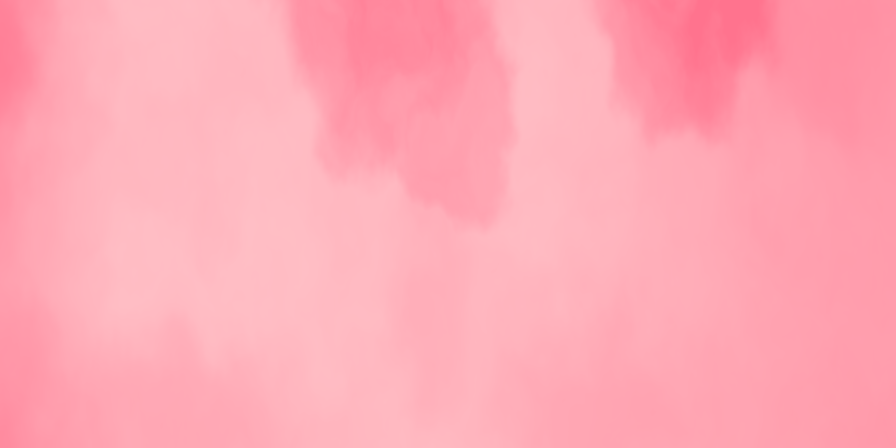
Write a WebGL 1 fragment shader that draws this background.

```glsl
precision highp float;
// Soft pink watercolour clouds: darker plumes hang from the top over a pale wash.
// Broad elliptical puffs are bent by layered gradient noise, and their summed
// pigment is mapped onto a pale-to-deep pink ramp.
uniform vec2 u_resolution;

vec2 randomGradient(vec2 cell) {
    vec3 h = fract(vec3(cell.xyx) * vec3(0.1031, 0.1030, 0.0973));
    h += dot(h, h.yzx + 33.33);
    float angle = 6.2832 * fract((h.x + h.y) * h.z);
    return vec2(cos(angle), sin(angle));
}

float gradientNoise(vec2 p) {
    vec2 i = floor(p);
    vec2 f = p - i;
    vec2 u = f * f * f * (f * (f * 6.0 - 15.0) + 10.0);
    vec2 e = vec2(1.0, 0.0);
    float low = mix(dot(randomGradient(i), f),
                    dot(randomGradient(i + e), f - e), u.x);
    float high = mix(dot(randomGradient(i + e.yx), f - e.yx),
                     dot(randomGradient(i + 1.0), f - 1.0), u.x);
    return mix(low, high, u.y);
}

float fbm(vec2 p) {
    float sum = 0.0;
    float amplitude = 0.6;
    for (int octave = 0; octave < 5; octave++) {
        sum += amplitude * gradientNoise(p);
        p = mat2(1.6, 1.2, -1.2, 1.6) * p + 7.3;
        amplitude *= 0.48;
    }
    return sum;
}

// Elliptical patch of pigment, 1 inside and fading out across its rim
float puff(vec2 p, vec2 centre, vec2 radius, float softness) {
    float d = length((p - centre) / radius);
    return 1.0 - smoothstep(1.0 - softness, 1.0 + softness, d);
}

void main() {
    vec2 p = gl_FragCoord.xy / u_resolution.y;

    // Bend the plane: slow billows, stretched downwards into drips
    vec2 stretched = p * vec2(5.5, 3.2);
    vec2 bend = vec2(fbm(stretched + 3.1), fbm(stretched + vec2(17.4, 9.2)));
    vec2 q = p + bend * vec2(0.13, 0.22);

    // Pale wash, deeper towards both sides and in the lower corners
    float wash = 0.07 + 0.16 * fbm(p * vec2(2.6, 2.0) + bend * 0.8 + 5.0);
    wash += 0.42 * (1.0 - smoothstep(-0.06, 0.32, q.x));
    wash += 0.40 * smoothstep(1.05, 2.05, q.x);
    wash += 0.24 * puff(q, vec2(0.25, -0.05), vec2(0.42, 0.26), 0.6);
    wash += 0.17 * puff(q, vec2(1.32, 0.05), vec2(0.22, 0.24), 0.7);
    wash += 0.36 * puff(q, vec2(-0.02, 0.98), vec2(0.10, 0.28), 0.8);
    wash += 0.16 * puff(q, vec2(1.85, 1.0), vec2(0.20, 0.25), 0.7);

    // Central plume, with a lower lobe trailing a faint tail
    float plume = 0.42 * puff(q, vec2(0.86, 1.02), vec2(0.24, 0.38), 0.18);
    plume = max(plume, 0.30 * puff(q, vec2(1.01, 0.73), vec2(0.13, 0.26), 0.20));
    plume = max(plume, 0.13 * puff(q, vec2(0.95, 0.38), vec2(0.07, 0.28), 0.8));
    plume += 0.20 * puff(q, vec2(0.92, 1.05), vec2(0.20, 0.22), 0.75);

    // Right plume with a deep heart
    plume += 0.30 * puff(q, vec2(1.52, 1.0), vec2(0.20, 0.30), 0.20);
    plume += 0.34 * puff(q, vec2(1.56, 0.98), vec2(0.15, 0.20), 0.75);

    // Uneven pigment inside the plumes and faint vertical streaks
    float mottle = fbm(p * vec2(9.0, 4.0) + bend * 1.5 + 21.0);
    float streaks = gradientNoise(p * vec2(38.0, 9.0) + bend * 2.0);
    float pigment = wash + plume * (1.0 + 0.55 * mottle) + 0.012 * streaks;

    vec3 palePink = vec3(1.0, 0.75, 0.775);
    vec3 deepPink = vec3(1.0, 0.45, 0.555);
    gl_FragColor = vec4(mix(palePink, deepPink, clamp(pigment, 0.0, 1.0)), 1.0);
}
```
